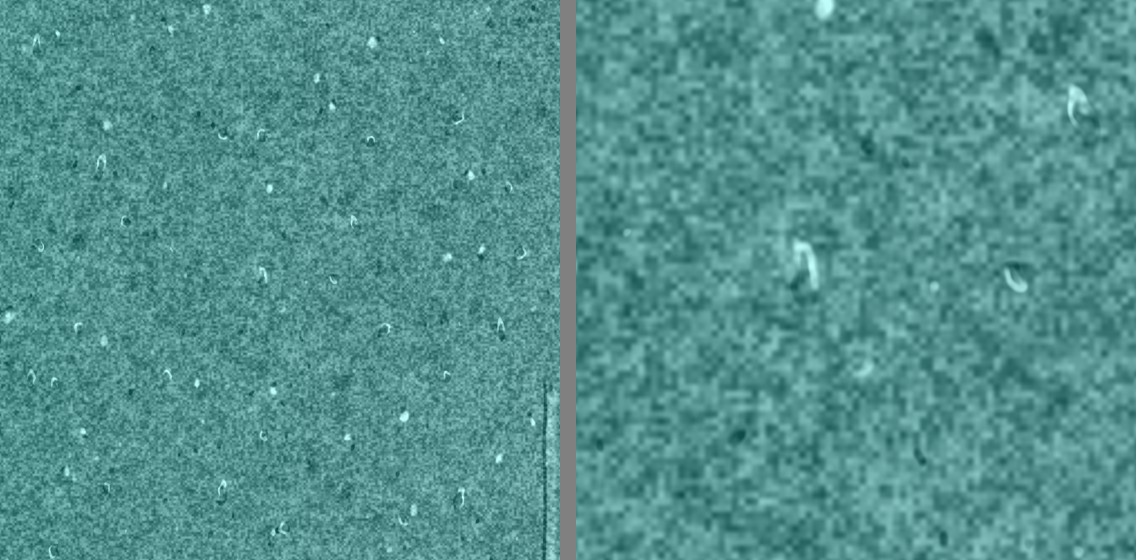
Left: the whole. Right: its middle third, enlarged.
Give the GLSL for this texture, as a WebGL 1 fragment shader.

```glsl
precision highp float;
// A teal, finely grained surface with scattered specks, pale pits, rings and crescents,
// and a worn upright groove at the lower right. Layered value noise makes the grain;
// jittered grids place the marks. All of it is one tone added to a base colour.

#define BASE_COLOR vec3(0.326, 0.568, 0.557)
#define FINE_GRAIN 0.25
#define COARSE_GRAIN 0.16
#define MOTTLE 0.085
#define CLOUDS 0.04
#define SPECK_GRID 27.0
#define PIT_GRID 12.0
#define GROOVE_X 0.972
#define GROOVE_TOP 0.33

uniform vec2 u_resolution;

float hash(vec2 p) {
  vec3 q = fract(vec3(p.xyx) * 0.1031);
  q += dot(q, q.yzx + 33.33);
  return fract((q.x + q.y) * q.z);
}

// Value noise centred on zero, from -0.5 to 0.5.
float noise(vec2 p) {
  vec2 i = floor(p), f = fract(p);
  f = f * f * (3.0 - 2.0 * f);
  float low = mix(hash(i), hash(i + vec2(1.0, 0.0)), f.x);
  float high = mix(hash(i + vec2(0.0, 1.0)), hash(i + vec2(1.0, 1.0)), f.x);
  return mix(low, high, f.y) - 0.5;
}

vec2 turn(vec2 p, float angle) {
  float c = cos(angle), s = sin(angle);
  return vec2(c * p.x - s * p.y, s * p.x + c * p.y);
}

float blob(vec2 d, float radius) {
  return 1.0 - smoothstep(0.35 * radius, 1.1 * radius, length(d));
}

// Open ring, brightest on one side, with a dim middle.
float ring(vec2 d, float radius, float angle) {
  float dist = length(d);
  float side = dot(d, vec2(cos(angle), sin(angle))) / max(dist, 0.0001);
  float rim = 1.0 - smoothstep(0.0008, 0.0042, abs(dist - radius));
  return rim * mix(-0.13, 0.30, smoothstep(-0.7, 0.6, side)) - 0.07 * blob(d, radius);
}

// Small dark and light specks, mostly dark.
float speck(vec2 d, float kind, float size) {
  float radius = mix(0.004, 0.0085, size);
  if (kind < 0.17) return -mix(0.10, 0.24, size) * blob(d, radius);
  if (kind < 0.27) return 0.17 * blob(d, radius * 0.9);
  return 0.0;
}

// Larger marks: bright pits with a shadow, rings, crescents and dim patches.
float pit(vec2 d, float kind, float size, float angle) {
  float radius = mix(0.008, 0.014, size);
  if (kind < 0.13) {
    vec2 shadow = 0.011 * vec2(cos(angle), sin(angle));
    return 0.36 * blob(d, radius) - 0.15 * blob(d - shadow, radius * 0.8);
  }
  if (kind < 0.28) return ring(d, radius * 0.85, angle);
  if (kind < 0.34) return ring(d * vec2(1.0, 0.5), radius * 0.8, 0.3 * angle);
  if (kind < 0.52) return -0.11 * blob(d, radius * 1.7);
  return 0.0;
}

// Sums the marks of the neighbouring cells of a jittered grid.
float scatter(vec2 p, float grid, float seed, bool large) {
  float tone = 0.0;
  vec2 home = floor(p * grid);
  for (int y = -1; y <= 1; y++) {
    for (int x = -1; x <= 1; x++) {
      vec2 cell = home + vec2(float(x), float(y));
      vec2 id = cell + seed;
      vec2 jitter = vec2(hash(id + 13.7), hash(id + 41.3));
      float kind = hash(id + 71.9), size = hash(id + 97.1);
      float angle = 6.283 * hash(id + 127.3);
      vec2 d = turn(p - (cell + jitter) / grid, 0.9 * (size - 0.5));
      d.x *= mix(1.0, 1.7, hash(id + 151.7));
      tone += large ? pit(d, kind, size, angle) : speck(d, kind, size);
    }
  }
  return tone;
}

// Upright groove: a dark edge beside a pale, streaked strip.
float groove(vec2 p) {
  float x = p.x - GROOVE_X - 0.006 * noise(vec2(3.0, p.y * 14.0));
  float span = 1.0 - smoothstep(GROOVE_TOP - 0.03, GROOVE_TOP, p.y);
  float edge = 1.0 - smoothstep(0.001, 0.0045, abs(x));
  float strip = smoothstep(0.002, 0.007, x) * (1.0 - smoothstep(0.014, 0.025, x));
  float streak = 0.5 + noise(vec2(p.x * 110.0, p.y * 16.0));
  return span * (0.24 * strip * streak - 0.20 * edge);
}

void main() {
  vec2 p = gl_FragCoord.xy / u_resolution;

  // Grain from fine to broad.
  float tone = FINE_GRAIN * noise(p * 250.0 + 7.0);
  tone += COARSE_GRAIN * noise(turn(p, 0.6) * 145.0 + 190.0);
  tone += MOTTLE * noise(turn(p, 1.1) * 48.0 + 90.0);
  tone += CLOUDS * noise(p * 6.0 + 30.0);

  // Marks, with outlines roughened by noise.
  vec2 rough = p + 0.005 * vec2(noise(p * 95.0 + 60.0), noise(p * 95.0 + 240.0));
  tone += scatter(rough, SPECK_GRID, 210.0, false);
  tone += scatter(rough, PIT_GRID, 330.0, true);
  tone += groove(p);

  // The left side is a little deeper and greener.
  vec3 drift = vec3(0.035, 0.014, 0.018) * (p.x - 0.5);
  gl_FragColor = vec4(BASE_COLOR + drift + clamp(tone, -0.27, 0.42), 1.0);
}
```
